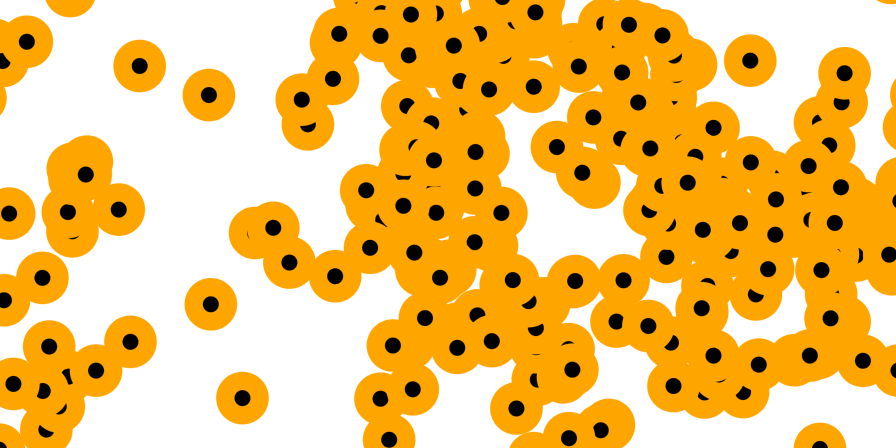
This pattern is drawn by a Shadertoy shader. Its source:

```glsl
// Clustered orange discs with black centres, piled on a white ground.
// Jittered grids are painted layer over layer; a density field made of soft
// strands and gradient noise decides which grid cells hold a disc.

const vec3 GROUND = vec3(1.0);
const vec3 ORANGE = vec3(1.0, 0.647, 0.0);
const vec3 BLACK = vec3(0.0);

// Lengths are in canvas heights; a cell is a little wider than a disc
const float DISC_RADIUS = 0.0587;
const float DOT_RADIUS = 0.0178;
const float CELL = 0.13;
const int LAYERS = 7;

// Dense strands: start and end of each, and its peak density
const int STRANDS = 5;
const vec4 STRAND_ENDS[STRANDS] = vec4[STRANDS](
    vec4(0.92, 1.00, 1.42, 0.83),
    vec4(1.02, 0.92, 1.00, 0.47),
    vec4(1.38, 0.69, 1.90, 0.48),
    vec4(1.07, 0.32, 1.33, 0.05),
    vec4(1.30, 0.32, 1.62, 0.22));
const float STRAND_PEAK[STRANDS] = float[STRANDS](0.85, 0.85, 0.80, 0.35, 0.35);
const float STRAND_WIDTH = 0.115;

// Three random values in 0..1 for an integer lattice point
vec3 hash3(ivec3 p) {
    uvec3 v = uvec3(p) * 1664525u + 1013904223u;
    v.x += v.y * v.z;
    v.y += v.z * v.x;
    v.z += v.x * v.y;
    v ^= v >> 16u;
    v.x += v.y * v.z;
    v.y += v.z * v.x;
    v.z += v.x * v.y;
    return vec3(v >> 8u) / 16777216.0;
}

float cornerSlope(ivec2 corner, vec2 offset) {
    float angle = 6.28319 * hash3(ivec3(corner, 91)).x;
    return dot(vec2(cos(angle), sin(angle)), offset);
}

float gradientNoise(vec2 p) {
    ivec2 i = ivec2(floor(p));
    vec2 f = fract(p);
    vec2 u = f * f * f * (f * (f * 6.0 - 15.0) + 10.0);
    float low = mix(cornerSlope(i, f),
                    cornerSlope(i + ivec2(1, 0), f - vec2(1, 0)), u.x);
    float high = mix(cornerSlope(i + ivec2(0, 1), f - vec2(0, 1)),
                     cornerSlope(i + ivec2(1, 1), f - vec2(1, 1)), u.x);
    return mix(low, high, u.y);
}

float segmentDistance(vec2 p, vec2 a, vec2 b) {
    vec2 ab = b - a;
    float t = clamp(dot(p - a, ab) / dot(ab, ab), 0.0, 1.0);
    return length(p - a - ab * t);
}

// Chance that a cell with its disc centred at p is filled
float density(vec2 p) {
    float strand = 0.0;
    for (int i = 0; i < STRANDS; i++) {
        float d = segmentDistance(p, STRAND_ENDS[i].xy, STRAND_ENDS[i].zw) / STRAND_WIDTH;
        strand = max(strand, STRAND_PEAK[i] * exp(-d * d));
    }
    float n = gradientNoise(p * 4.0);
    return 0.085 * (1.0 + 1.5 * n) + strand * (1.0 + 0.5 * n);
}

// Coverage of a disc with an edge softened over about one pixel
float discMask(float dist, float radius, float pixel) {
    return smoothstep(0.75, -0.75, (dist - radius) / pixel);
}

// Paint one layer; only the four cells nearest to p can reach it
vec3 paintLayer(vec3 color, vec2 p, int layer, float pixel) {
    vec2 shift = fract(float(layer) * vec2(0.618, 0.414));
    ivec2 base = ivec2(floor(p / CELL + shift - 0.5));
    for (int k = 0; k < 4; k++) {
        ivec2 cell = base + ivec2(k & 1, k >> 1);
        vec3 random = hash3(ivec3(cell + 64, layer));
        vec2 center = (vec2(cell) + random.xy - shift) * CELL;
        float dist = length(p - center);
        if (dist < DISC_RADIUS + pixel && random.z < density(center)) {
            color = mix(color, ORANGE, discMask(dist, DISC_RADIUS, pixel));
            color = mix(color, BLACK, discMask(dist, DOT_RADIUS, pixel));
        }
    }
    return color;
}

void mainImage(out vec4 fragColor, in vec2 fragCoord) {
    float pixel = 1.0 / iResolution.y;
    vec2 p = fragCoord * pixel;
    vec3 color = GROUND;
    for (int layer = 0; layer < LAYERS; layer++) {
        color = paintLayer(color, p, layer, pixel);
    }
    fragColor = vec4(color, 1.0);
}
```
